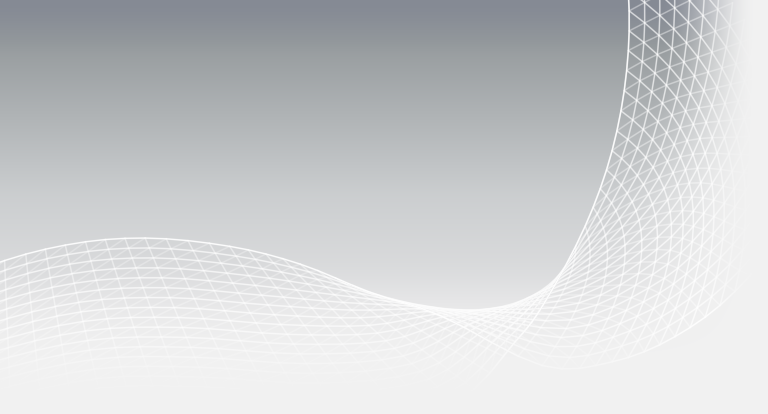
Reproduce this background procedurally as a WebGL 1 fragment shader.

```glsl
precision highp float;
// A twisted ribbon of fine white mesh over a grey gradient that fades to pale paper.

uniform vec2 u_resolution;

#define SPANS 11
#define RUNGS 4
#define STRANDS 18
#define LINE_WIDTH 0.0027
#define EDGE_ALPHA 0.92
#define STRAND_ALPHA 0.68
#define RUNG_ALPHA 0.46
#define DIAGONAL_ALPHA 0.28
#define RIGHT_BOOST 1.5
#define BOW vec2(0.065, 0.05)

const vec3 SLATE = vec3(0.52, 0.54, 0.58);
const vec3 STEEL = vec3(0.585, 0.605, 0.615);
const vec3 SILVER = vec3(0.795, 0.805, 0.812);
const vec3 MIST = vec3(0.885, 0.885, 0.89);
const vec3 PAPER = vec3(0.945);

// Smooth coverage of a thin segment from a to b.
float segmentLine(vec2 p, vec2 a, vec2 b) {
  vec2 ab = b - a;
  vec2 ap = p - a;
  float along = clamp(dot(ap, ab) / max(dot(ab, ab), 1e-8), 0.0, 1.0);
  float d = length(ap - ab * along);
  float pixel = 1.0 / u_resolution.y;
  float reach = 0.5 * LINE_WIDTH + 0.9 * pixel;
  return (1.0 - smoothstep(0.0, reach, d)) * min(1.0, LINE_WIDTH / pixel);
}

// Catmull-Rom interpolation of both rails at once.
vec4 spline(vec4 a, vec4 b, vec4 c, vec4 d, float t) {
  return 0.5 * (2.0 * b + t * (c - a + t * (2.0 * a - 5.0 * b + 4.0 * c - d
       + t * (3.0 * (b - c) + d - a))));
}

// Point on a bowed rung, from the upper rail (s = 0) to the lower rail (s = 1).
vec2 meshPoint(vec4 rails, vec2 bow, float s) {
  return mix(rails.xy, rails.zw, s) + 4.0 * s * (1.0 - s) * bow;
}

vec3 backdrop(float y) {
  vec3 color = mix(MIST, SILVER, clamp((y - 0.25) / 0.28, 0.0, 1.0));
  color = mix(color, STEEL, clamp((y - 0.53) / 0.37, 0.0, 1.0));
  return mix(color, SLATE, smoothstep(0.86, 1.0, y));
}

// Mesh between two rails: strands run along, rungs and diagonals across.
float ribbon(vec2 p, vec2 scale) {
  // Each knot holds the upper rail in xy and the lower rail in zw.
  vec4 knots[14];
  knots[0] = vec4(-0.195, 0.218, -0.195, -0.140);
  knots[1] = vec4(-0.026, 0.350, -0.026, -0.068);
  knots[2] = vec4(0.085, 0.408, 0.137, -0.007);
  knots[3] = vec4(0.189, 0.425, 0.286, -0.007);
  knots[4] = vec4(0.299, 0.405, 0.449, -0.020);
  knots[5] = vec4(0.391, 0.362, 0.592, 0.029);
  knots[6] = vec4(0.482, 0.294, 0.671, 0.175);
  knots[7] = vec4(0.573, 0.238, 0.710, 0.272);
  knots[8] = vec4(0.706, 0.117, 0.762, 0.454);
  knots[9] = vec4(0.797, 0.126, 0.797, 0.636);
  knots[10] = vec4(0.879, 0.187, 0.816, 0.830);
  knots[11] = vec4(0.957, 0.296, 0.818, 1.024);
  knots[12] = vec4(1.035, 0.478, 0.801, 1.243);
  knots[13] = vec4(1.094, 0.757, 0.768, 1.461);

  float strands = 0.0;
  float rungs = 0.0;
  float diagonals = 0.0;
  float rungStep = 1.0 / float(RUNGS);
  float strandStep = 1.0 / float(STRANDS);
  vec2 fullBow = BOW * scale;
  vec2 pad = fullBow + LINE_WIDTH + 1.0 / u_resolution.y;
  for (int i = 0; i < SPANS; i++) {
    for (int j = 0; j < RUNGS; j++) {
      float t = float(j) * rungStep;
      float station = float(i) + t;
      vec4 here = scale.xyxy * spline(knots[i], knots[i + 1], knots[i + 2], knots[i + 3], t);
      vec4 next = scale.xyxy * spline(knots[i], knots[i + 1], knots[i + 2], knots[i + 3],
                                      t + rungStep);
      // Skip strips that lie away from this point.
      vec2 low = min(min(here.xy, here.zw), min(next.xy, next.zw)) - pad;
      vec2 high = max(max(here.xy, here.zw), max(next.xy, next.zw)) + pad;
      if (any(lessThan(p, low)) || any(greaterThan(p, high))) continue;

      // Rungs bow outward only on the rising right arm.
      vec2 bowHere = fullBow * smoothstep(5.8, 8.5, station);
      vec2 bowNext = fullBow * smoothstep(5.8, 8.5, station + rungStep);
      for (int k = 0; k <= STRANDS; k++) {
        float s = float(k) * strandStep;
        vec2 a = meshPoint(here, bowHere, s);
        vec2 b = meshPoint(next, bowNext, s);
        vec2 across = meshPoint(here, bowHere, min(s + strandStep, 1.0));
        float alpha = (k == 0 || k == STRANDS) ? EDGE_ALPHA : STRAND_ALPHA;
        strands = max(strands, alpha * segmentLine(p, a, b));
        rungs = max(rungs, segmentLine(p, a, across));
        diagonals = max(diagonals, segmentLine(p, across, b));
      }
    }
  }
  // Cross lines grow stronger on the right arm.
  float boost = mix(1.0, RIGHT_BOOST, smoothstep(0.70, 0.86, p.x / scale.x));
  return 1.0 - (1.0 - strands) * (1.0 - boost * RUNG_ALPHA * rungs)
             * (1.0 - boost * DIAGONAL_ALPHA * diagonals);
}

void main() {
  vec2 uv = gl_FragCoord.xy / u_resolution;
  vec2 scale = vec2(u_resolution.x / u_resolution.y, 1.0);

  // Pale haze along the bottom and the right side, wider toward the lower right.
  float bottomHaze = 1.0 - smoothstep(0.11, 0.38, uv.y);
  float sideHaze = smoothstep(mix(0.72, 0.86, smoothstep(0.2, 0.9, uv.y)), 0.985, uv.x);
  vec3 color = mix(PAPER, backdrop(uv.y), (1.0 - bottomHaze) * (1.0 - sideHaze));

  // White mesh dissolving into the haze.
  float fade = smoothstep(0.03, 0.24, uv.y) * (1.0 - smoothstep(0.91, 0.99, uv.x));
  color = mix(color, vec3(1.0), fade * ribbon(uv * scale, scale));
  gl_FragColor = vec4(color, 1.0);
}
```
